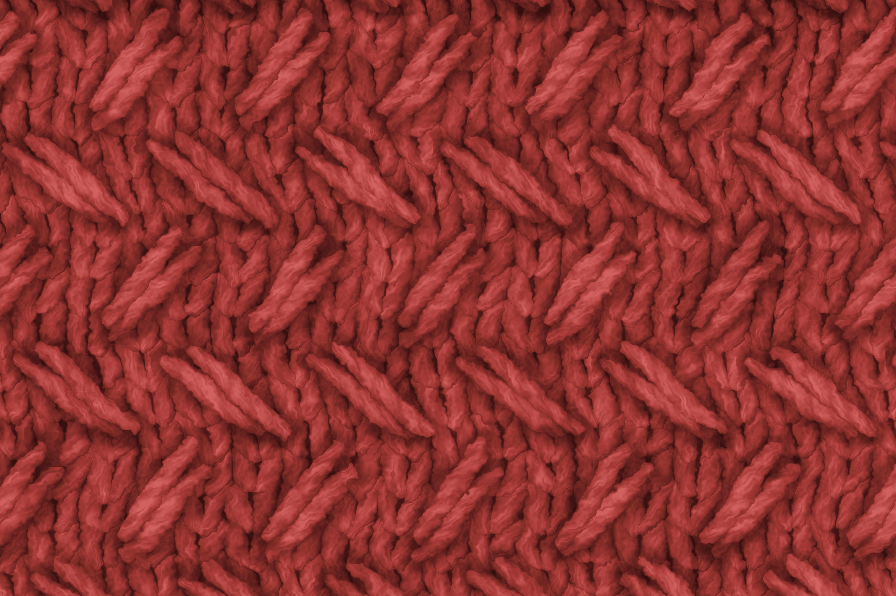
This texture is drawn by a WebGL 2 fragment shader. Its source:

```glsl
#version 300 es
precision highp float;
// Red wool knit: columns of V stitches crossed by rows of slanted twin-strand
// cables, which alternate direction and step sideways by half a repeat.
// Every yarn is a tapered capsule layered by height, then given twisted fibres.
uniform vec2 u_resolution;
out vec4 fragColor;

const float PI = 3.14159265;
const float VIEW_HEIGHT = 16.25;            // canvas height in fabric units
const vec2 STITCH = vec2(1.3333, 0.9733);   // three V columns, six rows per repeat
const vec2 CABLE_STEP = vec2(4.0, 2.92);    // spacing of cables and cable rows
const vec2 CABLE_ORIGIN = vec2(3.45, 14.25);
const float LEAN = 0.07;                    // sideways drift of the fabric

const vec3 SHADOW_RED = vec3(0.20, 0.055, 0.055);
const vec3 WOOL_RED = vec3(0.57, 0.195, 0.175);
const vec3 BRIGHT_RED = vec3(0.66, 0.23, 0.22);
const vec3 LIT_RED = vec3(0.82, 0.38, 0.37);

float hash(vec2 p) {
  vec3 q = fract(vec3(p.xyx) * 0.1031);
  q += dot(q, q.yzx + 33.33);
  return fract((q.x + q.y) * q.z);
}

float noise(vec2 p) {
  vec2 i = floor(p), f = fract(p);
  f = f * f * (3.0 - 2.0 * f);
  vec2 e = vec2(0.0, 1.0);
  return mix(mix(hash(i), hash(i + e.yx), f.x),
             mix(hash(i + e.xy), hash(i + e.yy), f.x), f.y);
}

// Offset that wanders smoothly around zero.
vec2 wander(vec2 p, float frequency, float amount) {
  return amount * (vec2(noise(p * frequency), noise(p * frequency + 40.0)) - 0.5);
}

// Lays a yarn from a to b over the surface (height, tone, along, across).
// tilt sinks the far end, arch sinks both ends, shadow darkens what lies below.
vec4 layYarn(vec4 under, vec2 p, vec2 a, vec2 b, float radius, float lift, float tilt,
             float arch, float bend, float shadow, float seed, float px) {
  float len = length(b - a);
  vec2 dir = (b - a) / len, normal = vec2(-dir.y, dir.x);
  vec2 q = vec2(dot(p - a, dir), dot(p - a, normal));
  float h = clamp(q.x / len, 0.0, 1.0);
  q.y -= bend * sin(2.0 * PI * h) + 0.5 * bend * sin(PI * h);
  float r = radius * (0.72 + 0.28 * sin(PI * h));
  float d = length(vec2(q.x - h * len, q.y)) / r;
  float across = clamp(q.y / r, -1.0, 1.0);
  float round2 = max(1.0 - d * d, 0.0);
  float dome = mix(sqrt(round2), round2, 0.4);
  float sink = tilt * h + arch * (2.0 * h - 1.0) * (2.0 * h - 1.0);
  float height = lift + 0.5 * dome - sink;
  float light = dot(normal * across, vec2(-0.10, 0.11));
  float tone = 0.17 + 0.54 * dome + light + 0.22 * lift - 0.34 * sink
             + 0.12 * (fract(seed * 7.3) - 0.5);
  float below = 1.0 - smoothstep(0.75, 0.95, under.x);
  under.y *= 1.0 - shadow * below * (1.0 - smoothstep(0.8, 2.7, d));
  float cover = (1.0 - smoothstep(1.0 - 2.0 * px / r, 1.0, d))
              * smoothstep(-1.5 * px, 1.5 * px, height - under.x);
  return mix(under, vec4(height, tone, q.x + seed * 37.0, across), cover);
}

// Plain V stitches, swaying with the pull of the cables.
vec4 stitches(vec4 surface, vec2 p, float px) {
  p.x -= 0.22 * sin(PI * (p.y - CABLE_ORIGIN.y) / CABLE_STEP.y);
  p += wander(p, 0.8, 0.26);
  vec2 home = floor(p / STITCH);
  for (int j = -1; j <= 1; j++)
    for (int i = -1; i <= 1; i++) {
      vec2 cell = home + vec2(i, j);
      vec2 center = (cell + 0.5) * STITCH;
      for (float side = -1.0; side < 2.0; side += 2.0) {
        float seed = hash(cell + vec2(31.0 + 9.0 * side, 57.0));
        vec2 jitter = 0.20 * (vec2(seed, fract(seed * 13.7)) - 0.5);
        vec2 foot = center + vec2(0.16 * side, -0.50) + jitter;
        vec2 tip = center + vec2(0.50 * side, 0.52) - jitter;
        surface = layYarn(surface, p, foot, tip, 0.35, 0.25, 0.30, 0.0,
                          -0.04 * side, 0.0, seed, px);
      }
    }
  return surface;
}

// Raised cables: odd rows are mirrored and moved by half a repeat.
vec4 cables(vec4 surface, vec2 p, float px) {
  float homeRow = floor((p.y - CABLE_ORIGIN.y) / CABLE_STEP.y + 0.5);
  for (float k = -1.0; k < 2.0; k++) {
    float row = homeRow + k, odd = mod(row, 2.0), slant = 1.0 - 2.0 * odd;
    float start = CABLE_ORIGIN.x - 0.5 * CABLE_STEP.x * odd;
    float col = floor((p.x - start) / CABLE_STEP.x + 0.5);
    vec2 q = p - vec2(start + col * CABLE_STEP.x, CABLE_ORIGIN.y + row * CABLE_STEP.y);
    vec2 end = mix(vec2(1.08, 1.18), vec2(1.22, 1.02), odd) * vec2(slant, 1.0);
    vec2 axis = normalize(end);
    vec2 normal = vec2(-axis.y, axis.x) * slant;
    for (float s = -1.0; s < 2.0; s += 2.0) {
      float seed = hash(vec2(col + 20.0, row * 3.0 + s + 50.0));
      vec2 slide = axis * (0.12 * s * slant + 0.30 * (seed - 0.5));
      float spread = 0.08 * (fract(seed * 17.0) - 0.5);
      surface = layYarn(surface, q, -end + slide + normal * s * (0.17 + spread),
                        end + slide + normal * s * (0.35 - spread), 0.34,
                        0.66 + 0.05 * s, 0.0, 0.44, 0.12 * (seed - 0.5) - 0.04 * slant,
                        0.46, seed, px);
    }
  }
  return surface;
}

void main() {
  float px = VIEW_HEIGHT / u_resolution.y;
  vec2 p = gl_FragCoord.xy * px;
  vec2 fabric = p + vec2(LEAN * (p.y - VIEW_HEIGHT), 0.0);
  fabric += wander(p, 2.2, 0.14) + wander(p, 9.0, 0.09);   // woolly outlines
  vec4 surface = cables(stitches(vec4(0.0, 0.13, 0.0, 0.0), fabric, px), fabric, px);

  // Twisted plies and fine fibres along each yarn, plus loose fuzz.
  float along = surface.z, across = surface.w;
  float ply = cos(8.0 * along + 3.2 * across);
  float fibre = noise(vec2(3.0 * along - across, 6.0 * across + 7.0 * along));
  float hair = 1.0 - smoothstep(0.0, 0.05, abs(noise(p * 2.3 + 3.0 * noise(p)) - 0.5));
  float tone = surface.y * (1.0 + 0.09 * ply + 0.34 * (fibre - 0.5));
  tone += 0.06 * hair + 0.10 * (noise(p * 14.0) - 0.5);
  tone += 0.16 * (noise(p * 0.9 + 7.0) - 0.5);
  tone -= 0.12 * smoothstep(0.94, 1.0, p.y / VIEW_HEIGHT);
  tone = 0.60 + 1.08 * (tone - 0.58);

  vec3 color = mix(SHADOW_RED, WOOL_RED, clamp(tone / 0.56, 0.0, 1.0));
  color = mix(color, BRIGHT_RED, clamp((tone - 0.56) / 0.16, 0.0, 1.0));
  color = mix(color, LIT_RED, clamp((tone - 0.72) / 0.36, 0.0, 1.0));
  fragColor = vec4(color, 1.0);
}
```
